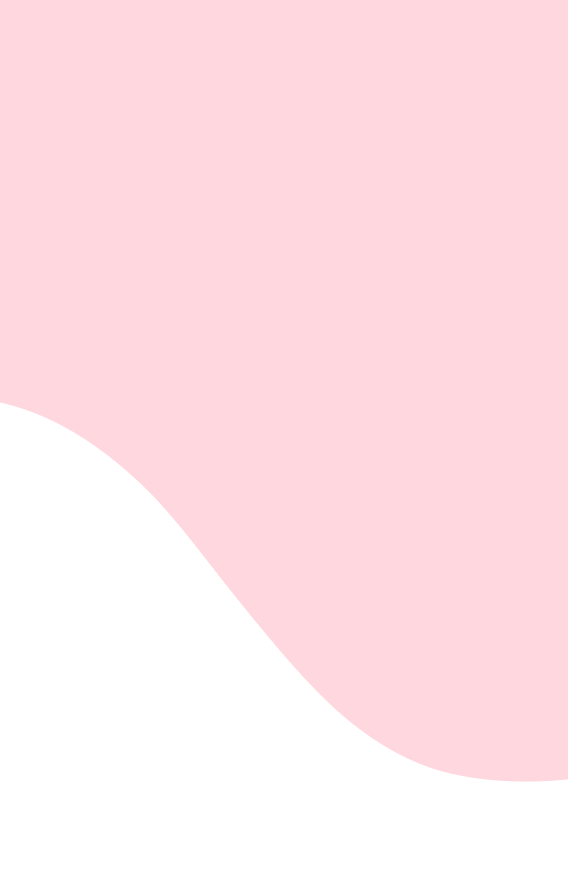
This background is drawn by a WebGL 1 fragment shader. Its source:

```glsl
precision highp float;

uniform vec2 u_resolution;

const vec3 PINK = vec3(1.0, 0.843, 0.871);
const vec3 WHITE = vec3(1.0);

// Cubic Hermite span; each knot holds position, height and slope
float hermite(vec3 a, vec3 b, float x) {
    float span = b.x - a.x;
    float t = clamp((x - a.x) / span, 0.0, 1.0);
    float s = 1.0 - t;
    return s * s * ((1.0 + 2.0 * t) * a.y + t * span * a.z)
         + t * t * ((1.0 + 2.0 * s) * b.y - s * span * b.z);
}

// Height of the wave, from the left shoulder to the low right trough
float waveHeight(float x) {
    vec3 start = vec3(0.0, 0.5508, -0.14);
    vec3 shoulder = vec3(0.257, 0.4544, -0.62);
    vec3 steepest = vec3(0.4156, 0.3333, -0.785);
    vec3 foot = vec3(0.6173, 0.194, -0.51);
    vec3 trough = vec3(0.8025, 0.1354, -0.13);
    vec3 end = vec3(1.0, 0.1302, 0.065);

    if (x < shoulder.x) return hermite(start, shoulder, x);
    if (x < steepest.x) return hermite(shoulder, steepest, x);
    if (x < foot.x) return hermite(steepest, foot, x);
    if (x < trough.x) return hermite(foot, trough, x);
    return hermite(trough, end, x);
}

// Approximate signed distance above the wave, in canvas heights
float waveDistance(vec2 uv, float aspect) {
    float delta = 0.002;
    float rise = waveHeight(uv.x + delta) - waveHeight(uv.x - delta);
    float slope = rise / (2.0 * delta * aspect);
    return (uv.y - waveHeight(uv.x)) / sqrt(1.0 + slope * slope);
}

void main() {
    vec2 uv = gl_FragCoord.xy / u_resolution;
    float aspect = u_resolution.x / u_resolution.y;

    // One-pixel blend across the edge
    float above = clamp(waveDistance(uv, aspect) * u_resolution.y + 0.5, 0.0, 1.0);
    gl_FragColor = vec4(mix(WHITE, PINK, above), 1.0);
}
```
